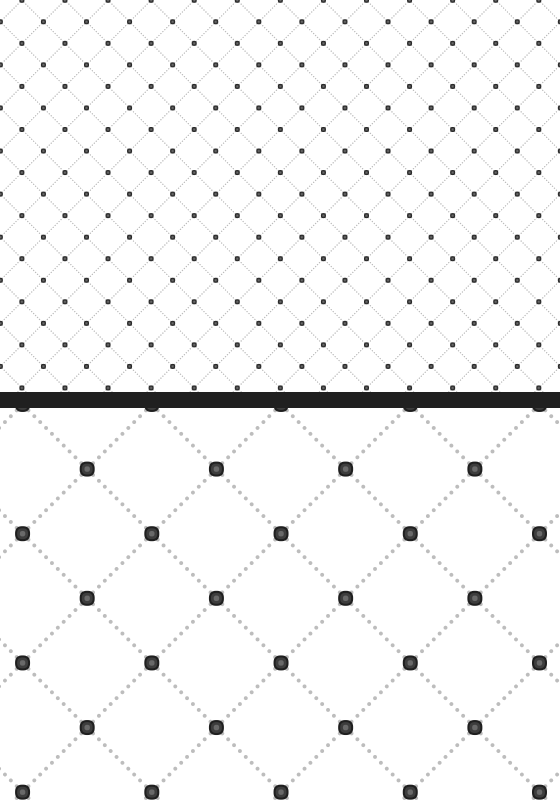
Top: the whole. Bottom: its middle third, enlarged.
This pattern is drawn by a WebGL 1 fragment shader. Its source:

```glsl
precision highp float;
// Diagonal lattice of fine dotted lines with a dark round stud at every crossing.

uniform vec2 u_resolution;

// Antialiased coverage of a shape from its signed distance.
float coverage(float dist, float pixel) {
  return clamp(0.5 - dist / pixel, 0.0, 1.0);
}

// Distance to the nearest bead on the lattice line where across = 0.
float beadDistance(float across, float along) {
  float beads = 11.0;
  float nearest = (fract(along * beads + 0.5) - 0.5) / beads;
  return length(vec2(across, nearest)) * 0.7071;
}

// Slightly squared radius of a stud.
float studRadius(vec2 p) {
  vec2 a = pow(abs(p), vec2(2.5));
  return pow(a.x + a.y, 0.4);
}

void main() {
  // Thirteen cells span the width; rows are counted from the top edge.
  float pixel = 13.0 / u_resolution.x;
  vec2 cell = vec2(gl_FragCoord.x, u_resolution.y - gl_FragCoord.y) * pixel;
  cell -= vec2(0.508, 0.006);

  // Diagonal axes place a crossing at every integer pair.
  vec2 diagonal = vec2(cell.x + cell.y, cell.x - cell.y);
  vec2 local = fract(diagonal + 0.5) - 0.5;
  vec2 offset = 0.5 * vec2(local.x + local.y, local.x - local.y);

  // Dotted lines
  float bead = min(beadDistance(local.x, local.y), beadDistance(local.y, local.x));
  vec3 color = mix(vec3(1.0), vec3(0.74), coverage(bead - 0.015, pixel));

  // Studs: dark rim, softer face and a pale centre
  float radius = studRadius(offset);
  color = mix(color, vec3(0.12), coverage(radius - 0.058, pixel));
  color = mix(color, vec3(0.24), coverage(radius - 0.042, pixel));
  color = mix(color, vec3(0.41), coverage(radius - 0.021, pixel));

  gl_FragColor = vec4(color, 1.0);
}
```
